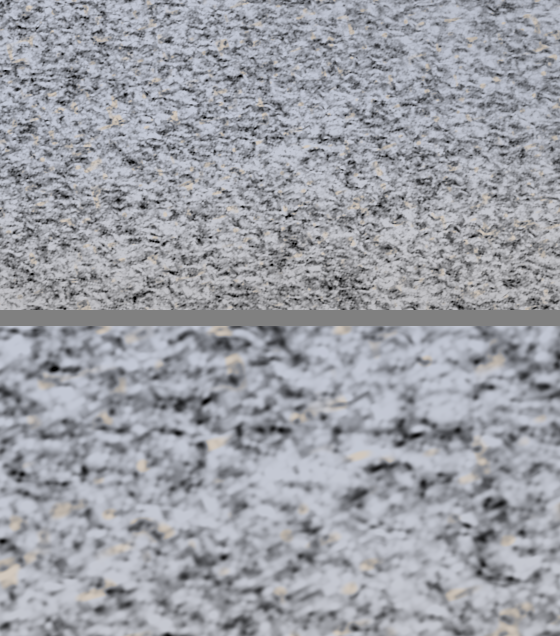
Top, the full canvas; bottom, a detail of the centre.
Reproduce this texture procedurally as a WebGL 1 fragment shader.

```glsl
precision highp float;
uniform vec2 u_resolution;

// Grain sizes, in cells per canvas height
const vec2 CLUSTER_FREQ = vec2(13.0, 23.0);
const vec2 FLAKE_FREQ = vec2(42.0, 96.0);
const vec2 CRYSTAL_FREQ = vec2(84.0, 132.0);
const vec2 GRAIN_FREQ = vec2(150.0, 185.0);
const vec2 FELDSPAR_FREQ = vec2(40.0, 52.0);

// Layer weights; their squares add up to about one
const float CLUSTER_WEIGHT = 0.27;
const float FLAKE_WEIGHT = 0.66;
const float CRYSTAL_WEIGHT = 0.54;
const float GRAIN_WEIGHT = 0.45;

// Tone curve: sparse deep darks, compressed lights
const float MID_TONE = 0.65;
const float TONE_SLOPE = 0.118;
const float TONE_BEND = 0.026;

const float FLAKE_TILT = -0.10;
const float WARP_AMOUNT = 0.005;
const float SOFT_GRAIN = 0.5;
const float EDGE_SHADE = 0.03;
const float NOISE_DEVIATION = 0.2145;

const vec3 COOL_TINT = vec3(0.975, 1.0, 1.062);
const vec3 WARM_TINT = vec3(1.0, 1.0, 1.018);
const vec3 FELDSPAR_TINT = vec3(1.045, 1.0, 0.95);

float hash(vec2 cell) {
  vec3 q = fract(vec3(cell.xyx) * 0.1031);
  q += dot(q, q.yzx + 33.33);
  return fract((q.x + q.y) * q.z);
}

// Value noise scaled to zero mean and unit deviation
float noise(vec2 p) {
  vec2 cell = floor(p);
  vec2 f = fract(p);
  vec2 w = f * f * (3.0 - 2.0 * f);
  float low = mix(hash(cell), hash(cell + vec2(1.0, 0.0)), w.x);
  float high = mix(hash(cell + vec2(0.0, 1.0)), hash(cell + vec2(1.0)), w.x);
  return (mix(low, high, w.y) - 0.5) / NOISE_DEVIATION;
}

vec2 rotate(vec2 p, float angle) {
  float c = cos(angle);
  float s = sin(angle);
  return vec2(c * p.x + s * p.y, c * p.y - s * p.x);
}

// Mineral density: negative is dark mica, positive is pale quartz
float mineral(vec2 p, float softness) {
  vec2 warp = vec2(noise(p * 31.0 + 7.0), noise(p * 37.0 + 61.0));
  vec2 q = rotate(p + WARP_AMOUNT * warp * vec2(1.0, 0.6), FLAKE_TILT);
  float fine = mix(1.0, SOFT_GRAIN, softness);

  float density = CLUSTER_WEIGHT * noise(q * CLUSTER_FREQ + 11.0);
  density += FLAKE_WEIGHT * noise(q * FLAKE_FREQ + 83.0);
  density += CRYSTAL_WEIGHT * mix(1.0, fine, 0.5)
           * noise(rotate(q, 0.15) * CRYSTAL_FREQ + 157.0);
  density += GRAIN_WEIGHT * fine
           * noise(rotate(p, 0.5) * GRAIN_FREQ + 211.0);
  return density;
}

void main() {
  vec2 uv = gl_FragCoord.xy / u_resolution;
  vec2 p = gl_FragCoord.xy / u_resolution.y;

  // Focus falls off toward the upper right
  float softness = smoothstep(0.9, 1.8, uv.x + 0.8 * uv.y);
  float z = clamp(mineral(p, softness), -3.2, 2.2);
  float tone = MID_TONE + TONE_SLOPE * z - TONE_BEND * z * z;

  // Gentle shade at the lower edge and the upper right corner
  float shade = smoothstep(0.25, 0.0, uv.y) + softness;
  tone -= EDGE_SHADE * shade;

  // Cool light above, neutral below, scattered warm feldspar
  float coolness = smoothstep(0.0, 0.7, uv.y + 0.15 * (0.5 - uv.x));
  vec3 tint = mix(WARM_TINT, COOL_TINT, coolness);
  float feldspar = smoothstep(1.0, 2.0, noise(rotate(p, 0.3) * FELDSPAR_FREQ + 301.0));
  tint = mix(tint, FELDSPAR_TINT, feldspar * smoothstep(0.5, 0.7, tone));

  gl_FragColor = vec4(clamp(tone * tint, 0.0, 1.0), 1.0);
}
```
